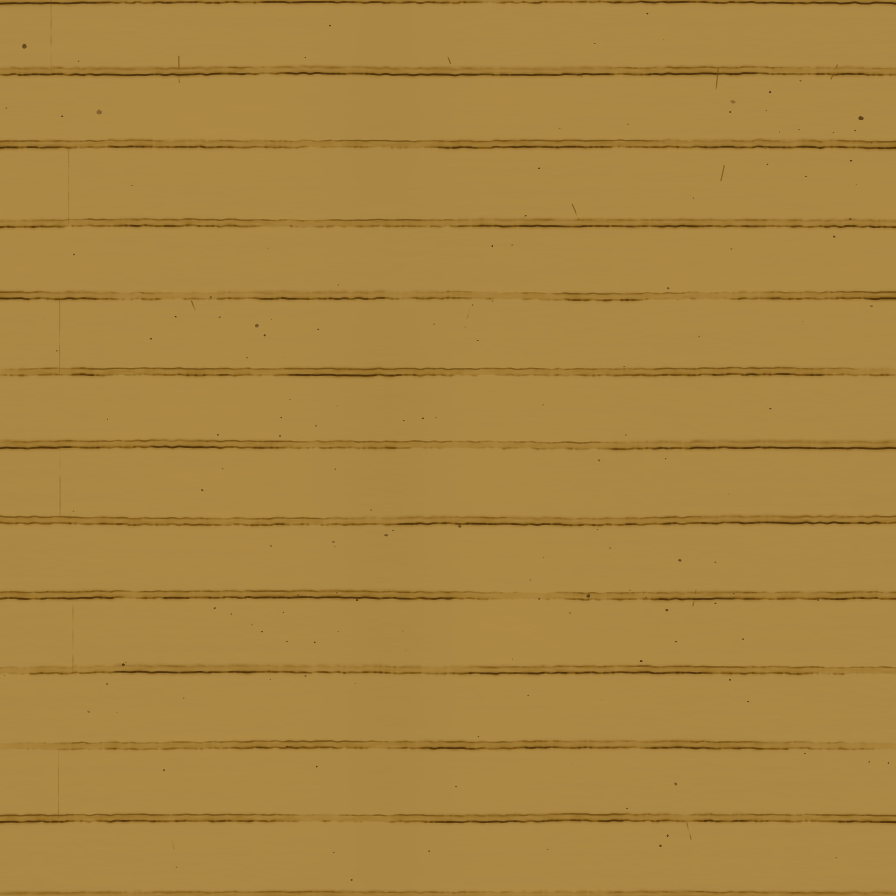
This texture is drawn by a Shadertoy shader. Its source:

```glsl
// Ochre painted beadboard: horizontal planks with grimy double-line grooves, specks and scratches.
#define ROWS 12.0
#define BEAD 0.085
#define LINE 0.012
#define JITTER 0.06
#define SPECKS 0.08
#define SCRATCHES 0.25
#define PAINT vec3(0.675, 0.533, 0.272)
#define SHADE vec3(0.58, 0.43, 0.15)
#define GRIME vec3(0.45, 0.30, 0.05)
#define DARK vec3(0.22, 0.13, 0.03)
#define STAIN vec3(0.57, 0.46, 0.21)

float hash(vec2 p) {
    return fract(sin(dot(p, vec2(127.1, 311.7))) * 43758.5453);
}

// Value noise that wraps after the given number of cells
float noise(vec2 p, vec2 period) {
    vec2 i = floor(p), f = fract(p);
    f = f * f * (3.0 - 2.0 * f);
    vec2 a = mod(i, period), b = mod(i + 1.0, period);
    return mix(mix(hash(a), hash(vec2(b.x, a.y)), f.x),
               mix(hash(vec2(a.x, b.y)), hash(b), f.x), f.y);
}

// Uneven strength along a groove line, 0 to 1
float streak(float x, float id, float seed) {
    float sum = 0.0, weight = 0.4, freq = 5.0;
    for (int i = 0; i < 4; i++) {
        sum += weight * noise(vec2(x * freq, id + seed * ROWS), vec2(freq, 99.0));
        weight *= 0.75;
        freq *= 4.0;
    }
    return sum / 1.094;
}

// Antialiased band of given half width around distance 0
float band(float d, float halfWidth, float px) {
    return 1.0 - smoothstep(halfWidth - 0.6 * px, halfWidth + 0.6 * px, abs(d));
}

// Sparse chips in three sizes, gathered in loose clusters
float specks(vec2 uv, float px) {
    float cover = 0.0;
    for (int i = 0; i < 3; i++) {
        float freq = 13.0 * exp2(float(i));
        vec2 cell = floor(uv * freq), key = mod(cell, freq) + 17.0 * float(i + 1);
        vec2 centre = 0.2 + 0.6 * vec2(hash(key + 3.1), hash(key + 7.7));
        vec2 q = (uv * freq - cell - centre) / freq;
        q.y *= 1.0 + 0.6 * hash(key + 5.3);
        float radius = mix(0.0006, 0.0032 / (1.0 + float(i)), hash(key + 1.9));
        float rough = 0.0016 * (noise(uv * 400.0, vec2(400.0)) - 0.5);
        float cluster = noise(cell / freq * 6.0, vec2(6.0));
        float present = step(hash(key), SPECKS * 2.0 * cluster * cluster);
        float strength = 0.35 + 0.65 * hash(key + 9.1);
        cover = max(cover, present * strength * band(length(q) + rough, radius, px));
    }
    return cover;
}

// Short, broken, nearly upright scratches
float scratches(vec2 uv, float px) {
    vec2 cell = floor(uv * 7.0), key = mod(cell, 7.0) + 61.0;
    vec2 q = (uv * 7.0 - cell - 0.3 - 0.4 * vec2(hash(key + 2.3), hash(key + 4.9))) / 7.0;
    float angle = 0.9 * (hash(key + 6.1) - 0.5);
    vec2 dir = vec2(sin(angle), cos(angle));
    float halfLength = mix(0.004, 0.015, hash(key + 8.7));
    float d = length(q - dir * clamp(dot(q, dir), -halfLength, halfLength));
    float broken = smoothstep(0.3, 0.7, noise(uv * 150.0, vec2(150.0)));
    return step(hash(key), SCRATCHES) * broken * band(d, 0.0007, px);
}

void mainImage(out vec4 fragColor, in vec2 fragCoord) {
    vec2 uv = fragCoord / iResolution.xy;
    float px = 1.0 / iResolution.y;
    float rowPx = ROWS * px;

    // Paint with faint brushing, fine grain and soft dirt
    float brush = noise(uv * vec2(9.0, 190.0), vec2(9.0, 190.0));
    float grain = noise(uv * vec2(90.0, 420.0), vec2(90.0, 420.0));
    float cloud = noise(uv * vec2(4.0, 7.0), vec2(4.0, 7.0));
    vec3 color = PAINT * (0.983 + 0.010 * brush + 0.012 * cloud + 0.012 * grain);
    float smear = exp(-pow((uv.x - 0.43) / 0.06, 2.0)) + 0.15;
    color = mix(color, STAIN, 0.35 * smear * cloud * (0.4 * brush + 0.6 * grain));

    // Nearest groove and height above its lower line, with ragged edges
    float y = uv.y * ROWS;
    float row = floor(y + 0.45);
    float id = mod(row, ROWS);
    float sag = 0.03 * (noise(vec2(uv.x * 6.0, id), vec2(6.0, 99.0)) - 0.5);
    sag += 0.016 * (noise(vec2(uv.x * 130.0, id), vec2(130.0, 99.0)) - 0.5);
    float h = y - row - sag - JITTER * (hash(vec2(id, 9.0)) - 0.5);

    // Grainy bead between the lines, then soft grime around it
    float lower = streak(uv.x, id, 1.0), upper = streak(uv.x, id, 2.0);
    float bead = band(h - 0.5 * BEAD, 0.5 * BEAD, 1.5 * rowPx);
    color = mix(color, SHADE, bead * (0.15 + 0.6 * upper * (0.4 + grain)));
    float halo = exp(-pow(h / 0.032, 2.0)) + 0.7 * exp(-pow((h - BEAD) / 0.026, 2.0));
    color = mix(color, GRIME, 0.5 * halo * smoothstep(0.25, 0.8, lower) * (0.5 + grain));

    // Broken lower line and fainter upper line
    vec3 lowerColor = mix(GRIME, DARK, 0.85 * smoothstep(0.47, 0.7, lower));
    color = mix(color, lowerColor, 0.85 * band(h, LINE, rowPx) * smoothstep(0.22, 0.58, lower));
    vec3 upperColor = mix(GRIME, DARK, 0.4 * smoothstep(0.5, 0.8, upper));
    color = mix(color, upperColor, 0.65 * band(h - BEAD, 0.8 * LINE, rowPx) * smoothstep(0.3, 0.7, upper));

    // Faint butt joints near the left on every other plank
    float plank = floor(y);
    float jointX = 0.052 + 0.03 * hash(vec2(plank, 21.0));
    float jointWear = noise(vec2(plank * 5.0, uv.y * 110.0), vec2(110.0));
    color = mix(color, GRIME, 0.4 * mod(plank, 2.0) * jointWear * band(uv.x - jointX, 0.0006, px));

    // Chips and scratches
    color = mix(color, GRIME, 0.7 * scratches(uv, px));
    color = mix(color, DARK, 0.8 * specks(uv, px));
    fragColor = vec4(color, 1.0);
}
```
